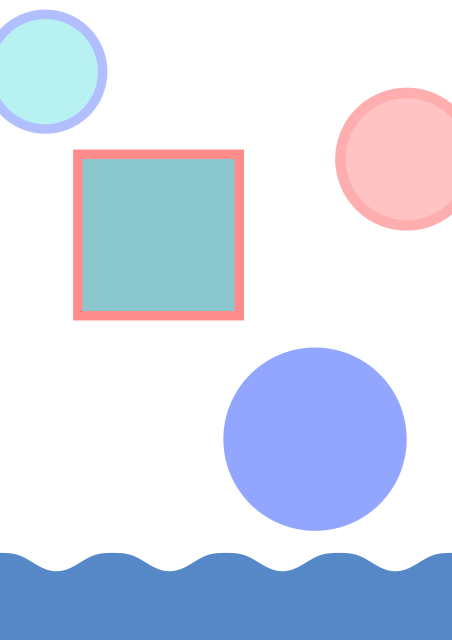
Reproduce this background procedurally as a WebGL 1 fragment shader.

```glsl
precision highp float;
// Flat geometric poster: bordered circles and a square float on white
// above a band of rolling water. Each shape is a signed distance, and
// the wave crest is a short cosine series. Lengths are in canvas heights.

uniform vec2 u_resolution;

const float TAU = 6.2831853;

// Colours
const vec3 PAPER       = vec3(1.0);
const vec3 AQUA        = vec3(0.718, 0.945, 0.949);
const vec3 PERIWINKLE  = vec3(0.698, 0.749, 1.0);
const vec3 BLUSH       = vec3(1.0, 0.765, 0.765);
const vec3 ROSE        = vec3(1.0, 0.682, 0.686);
const vec3 TEAL        = vec3(0.545, 0.780, 0.808);
const vec3 CORAL       = vec3(1.0, 0.545, 0.545);
const vec3 LAVENDER    = vec3(0.573, 0.647, 1.0);
const vec3 WATER       = vec3(0.337, 0.533, 0.784);

// Placement: centre, then outer radius (or half side) and border width
const vec2 AQUA_CENTRE     = vec2(0.0708, 0.888);
const vec2 AQUA_SIZE       = vec2(0.0970, 0.0149);
const vec2 BLUSH_CENTRE    = vec2(0.6354, 0.7513);
const vec2 BLUSH_SIZE      = vec2(0.1117, 0.0165);
const vec2 SQUARE_CENTRE   = vec2(0.2478, 0.6328);
const vec2 SQUARE_SIZE     = vec2(0.1335, 0.0148);
const vec2 LAVENDER_CENTRE = vec2(0.4922, 0.3138);
const float LAVENDER_RADIUS = 0.1432;

// Water: mean level, wavelength and amplitudes of three harmonics
const float WATER_LEVEL  = 0.1236;
const float WAVELENGTH   = 0.1765;
const vec3 HARMONICS     = vec3(0.01484, -0.0018, -0.0005);

float circleDistance(vec2 p, float radius) {
  return length(p) - radius;
}

float squareDistance(vec2 p, float halfSide) {
  vec2 d = abs(p) - halfSide;
  return length(max(d, 0.0)) + min(max(d.x, d.y), 0.0);
}

// Height difference divided by the slope gives an even edge width
float waterDistance(vec2 p) {
  float k = TAU / WAVELENGTH;
  vec3 phase = k * p.x * vec3(1.0, 2.0, 3.0);
  float crest = WATER_LEVEL + dot(HARMONICS, cos(phase));
  float slope = -k * dot(HARMONICS * vec3(1.0, 2.0, 3.0), sin(phase));
  return (p.y - crest) / sqrt(1.0 + slope * slope);
}

// Antialiased coverage of a signed distance, one pixel wide
float coverage(float d) {
  return clamp(0.5 - d * u_resolution.y, 0.0, 1.0);
}

void paint(inout vec3 color, vec3 fill, float d) {
  color = mix(color, fill, coverage(d));
}

void paintBordered(inout vec3 color, vec3 fill, vec3 border, float d, float width) {
  paint(color, border, d);
  paint(color, fill, d + width);
}

void main() {
  vec2 p = gl_FragCoord.xy / u_resolution.y;
  vec3 color = PAPER;

  // Floating shapes
  paintBordered(color, AQUA, PERIWINKLE,
                circleDistance(p - AQUA_CENTRE, AQUA_SIZE.x), AQUA_SIZE.y);
  paintBordered(color, BLUSH, ROSE,
                circleDistance(p - BLUSH_CENTRE, BLUSH_SIZE.x), BLUSH_SIZE.y);
  paintBordered(color, TEAL, CORAL,
                squareDistance(p - SQUARE_CENTRE, SQUARE_SIZE.x), SQUARE_SIZE.y);
  paint(color, LAVENDER, circleDistance(p - LAVENDER_CENTRE, LAVENDER_RADIUS));

  // Water in front
  paint(color, WATER, waterDistance(p));

  gl_FragColor = vec4(color, 1.0);
}
```
